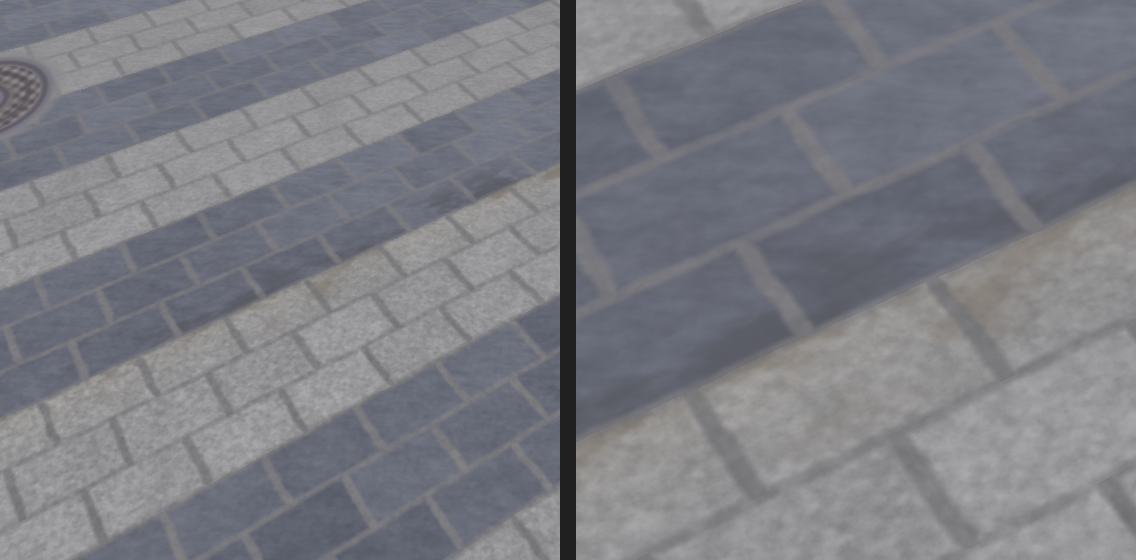
Left: the whole. Right: its middle third, enlarged.
This texture is drawn by a Shadertoy shader. Its source:

```glsl
const vec2  VANISH       = vec2(-0.508, -0.93); // where the cross joints meet, y down
const float STONE_STEP   = 0.128;   // stone length on the ground
const float STONE_ASPECT = 1.6;     // length over row depth
const float BAND_ROWS    = 3.0;     // rows in each colour band
const float ROW_DRIFT    = 0.54;    // running bond offset per row
const vec2  JOINT_HALF   = vec2(0.052, 0.036);
const float JOINT_SOFT   = 0.035;
const vec3  LIGHT_STONE  = vec3(0.580, 0.580, 0.590);
const vec3  DARK_STONE   = vec3(0.408, 0.420, 0.470);
const vec3  LIGHT_JOINT  = vec3(0.455, 0.455, 0.465);
const vec3  DARK_JOINT   = vec3(0.495, 0.490, 0.500);
const vec3  WARM_STAIN   = vec3(0.485, 0.455, 0.435);
const vec3  DARK_STAIN   = vec3(0.345, 0.350, 0.380);
const vec2  COVER_CENTRE = vec2(-0.026, 0.180);
const vec2  COVER_RADIUS = vec2(0.124, 0.073);
const vec3  COVER_RIM    = vec3(0.470, 0.460, 0.505);
const vec3  COVER_IRON   = vec3(0.445, 0.425, 0.435);
const vec3  COVER_GROOVE = vec3(0.310, 0.300, 0.330);

float hash(vec2 p) {
    vec3 q = fract(p.xyx * vec3(0.1031, 0.1030, 0.0973));
    q += dot(q, q.yzx + 33.33);
    return fract((q.x + q.y) * q.z);
}

float noise(vec2 p) {
    vec2 i = floor(p), f = fract(p);
    f = f * f * (3.0 - 2.0 * f);
    return mix(mix(hash(i), hash(i + vec2(1, 0)), f.x),
               mix(hash(i + vec2(0, 1)), hash(i + vec2(1, 1)), f.x), f.y);
}

// Layered noise centred on zero
float fbm(vec2 p) {
    float sum = 0.0, amp = 0.5;
    for (int i = 0; i < 4; i++) {
        sum += amp * (noise(p) - 0.5);
        p = mat2(1.6, 1.2, -1.2, 1.6) * p + 7.3;
        amp *= 0.5;
    }
    return sum;
}

// Perspective: stone lengths along x, rows along y
vec2 groundPlane(vec2 p) {
    float along = (p.x - VANISH.x) / (p.y - VANISH.y) / STONE_STEP;
    float row = (32.96 * p.y + 9.22 * p.x - 3.09) / (1.0 + 1.07 * p.y);
    return vec2(along, row);
}

vec3 paving(vec2 ground, vec2 p, vec2 pixel) {
    vec2 metric = ground * vec2(STONE_ASPECT, 1.0);
    vec2 worn = ground + 0.05 * vec2(fbm(metric * 3.0), fbm(metric * 3.0 + 40.0));
    float row = floor(worn.y);
    float along = worn.x - 0.28 - ROW_DRIFT * row;
    vec2 id = vec2(floor(along), row);
    float dark = mod(floor(row / BAND_ROWS), 2.0);
    float near = smoothstep(0.0, 0.75, p.y);

    // Stone tone, cloudy wear and fine grain
    float tone = (hash(id + 80.0) - 0.5) * mix(0.030, 0.045, dark);
    float clouds = fbm(metric * 2.5 + id * 9.0);
    float streaks = fbm(mat2(0.8, -0.6, 0.6, 0.8) * metric * vec2(3.0, 9.0));
    float grain = fbm(metric * 13.0) * mix(0.35, 1.0, near);
    vec3 stone = mix(LIGHT_STONE, DARK_STONE, dark) + tone;
    stone += 0.05 * clouds + mix(0.045, 0.065, dark) * streaks;
    stone += mix(0.17, 0.055, dark) * grain;
    stone += dark * mix(0.035, -0.015, near) + (1.0 - dark) * 0.015 * (near - 0.5);

    // Dirt gathered along one band edge
    float strip = exp(-pow((ground.y - 11.9) / 0.75, 2.0));
    float blotch = smoothstep(-0.04, 0.22, fbm(metric * vec2(1.6, 3.2) + 3.0));
    stone = mix(stone, mix(WARM_STAIN, DARK_STAIN, dark), 0.8 * strip * blotch);
    stone += (1.0 - dark) * strip * vec3(0.008, 0.0, -0.018);

    // Sanded joints
    vec2 cell = vec2(fract(along), fract(worn.y));
    vec2 edge = min(cell, 1.0 - cell) * vec2(STONE_ASPECT, 1.0);
    vec2 soft = JOINT_SOFT + pixel * vec2(STONE_ASPECT, 1.0);
    vec2 gap = 1.0 - smoothstep(JOINT_HALF - 0.5 * soft, JOINT_HALF + soft, edge);
    float joint = max(gap.x, gap.y * mix(0.65, 0.85, dark));
    joint *= mix(0.65, 0.95, near) * (0.9 + 0.6 * fbm(metric * 4.0 + 11.0));
    vec3 sand = mix(LIGHT_JOINT, DARK_JOINT, dark) + 0.08 * grain;
    return mix(stone, sand, clamp(joint, 0.0, 1.0));
}

vec3 addCover(vec3 colour, vec2 p, float pixel) {
    vec2 q = p - COVER_CENTRE;
    q.y += 0.25 * q.x;
    q /= COVER_RADIUS;
    float r = length(q);
    float aa = 0.03 + pixel / COVER_RADIUS.y;

    // Pale collar, rim, groove and studded plate
    float collar = 1.0 - smoothstep(1.0, 1.0 + 4.0 * aa, r);
    colour = mix(colour, LIGHT_STONE - 0.05, 0.7 * collar);
    vec3 plate = COVER_IRON + 0.10 * sin(q.x * 26.0) * sin(q.y * 26.0) * smoothstep(0.35, 0.5, r);
    plate += 0.10 * fbm(q * 9.0);
    plate = mix(plate, COVER_RIM, smoothstep(0.76, 0.76 + aa, r));
    plate = mix(plate, COVER_RIM, 1.0 - smoothstep(0.28, 0.28 + aa, r));
    for (int i = 0; i < 3; i++) {
        float ring = 0.30 + 0.32 * float(i) - 0.08 * float(i / 2);
        plate = mix(plate, COVER_GROOVE, 0.6 * (1.0 - smoothstep(0.01, 0.02 + aa, abs(r - ring))));
    }
    return mix(colour, plate, 1.0 - smoothstep(0.98 - aa, 0.98 + aa, r));
}

void mainImage(out vec4 fragColor, in vec2 fragCoord) {
    vec2 p = fragCoord / iResolution.xy;
    p.y = 1.0 - p.y;
    vec2 ground = groundPlane(p);
    vec3 colour = paving(ground, p, fwidth(ground));
    colour = addCover(colour, p, 1.0 / iResolution.y);
    fragColor = vec4(clamp(colour, 0.0, 1.0), 1.0);
}
```
